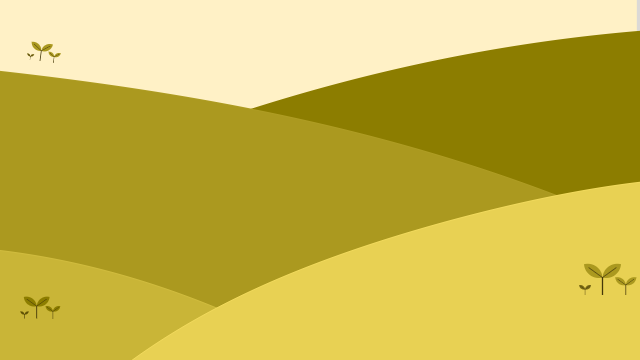
Reproduce this background procedurally as a WebGL 1 fragment shader.

```glsl
precision mediump float;
// Flat rolling hills in olive and gold under a cream sky, with small sprouts.
// Hills are polynomial ridge lines painted back to front; each sprout is a
// mirrored lens-shaped leaf on a stem, repeated in groups of three.
uniform vec2 u_resolution;

// Antialiased coverage of a signed distance (negative inside).
float cover(float d) {
  return clamp(0.5 - d * u_resolution.y, 0.0, 1.0);
}

// Fill below a ridge, with a thin lighter rim along its top.
vec3 paintHill(vec3 base, float d, vec3 fill, float rim) {
  vec3 lit = fill + rim * (1.0 - smoothstep(0.0, 0.005, -d));
  return mix(base, lit, cover(d));
}

// One sprout with its foot at the origin and a leaf span of 2 * size.
vec3 paintSprout(vec3 base, vec2 p, float size, vec3 leaf, vec3 stem) {
  vec2 q = p / size;
  float stalk = max(abs(q.x) - 0.035, abs(q.y - 0.49) - 0.49);

  // Leaf axis runs from the joint up and outwards on both sides.
  vec2 axis = normalize(vec2(1.0, 0.72));
  vec2 l = vec2(abs(q.x), q.y - 0.95);
  float along = dot(l, axis) - 0.62;
  float across = abs(dot(l, vec2(-axis.y, axis.x)));
  float blade = length(vec2(along, across + 0.517)) - 0.807;
  float vein = max(across - 0.022, abs(along + 0.14) - 0.45);

  base = mix(base, leaf, cover(blade * size));
  base = mix(base, stem, 0.8 * cover(vein * size));
  return mix(base, stem, cover(stalk * size));
}

// A tall sprout between a tiny one (left) and a medium one (right).
vec3 paintGroup(vec3 base, vec2 p, float size, float tilt, vec3 leaf) {
  vec3 stem = vec3(0.27, 0.22, 0.03);
  float c = cos(tilt), s = sin(tilt);
  p = vec2(c * p.x - s * p.y, s * p.x + c * p.y);
  for (int i = 0; i < 3; i++) {
    float k = float(i) - 1.0;
    float offset = 1.11 * k + 0.16 * k * k;
    float scale = 1.0 + 0.125 * k - 0.555 * k * k;
    vec3 tint = mix(leaf, stem, 0.5 * max(-k, 0.0));
    base = paintSprout(base, p - vec2(offset * size, 0.0), size * scale, tint, stem);
  }
  return base;
}

void main() {
  vec2 p = gl_FragCoord.xy / u_resolution.y;
  float x = p.x;
  vec3 olive = vec3(0.55, 0.49, 0.0);
  vec3 moss = vec3(0.67, 0.6, 0.122);

  // Sky, with a narrow pale strip in the upper right corner.
  vec3 color = vec3(1.0, 0.945, 0.776);
  color = mix(color, vec3(0.86, 0.85, 0.84), cover(1.769 - x));

  // Distant hills.
  float farRidge = 0.4231 + x * (0.4698 - 0.1088 * x);
  color = paintHill(color, p.y - farRidge, olive, 0.0);
  float midRidge = 0.8032 + x * (-0.1122 + x * (-0.0407 - 0.02 * x));
  color = paintHill(color, p.y - midRidge, moss, 0.015);

  // Near hills.
  float leftRidge = 0.3056 + x * (-0.1202 - 0.2414 * x);
  color = paintHill(color, p.y - leftRidge, vec3(0.79, 0.71, 0.215), 0.03);
  float t = x - 1.0;
  float frontRidge = 0.3128 + t * (0.3375 + t * (-0.158 + t * (0.0906 - 0.0742 * t)));
  color = paintHill(color, p.y - frontRidge, vec3(0.91, 0.818, 0.325), 0.04);

  // Sprout groups.
  color = paintGroup(color, p - vec2(1.6736, 0.1806), 0.051, 0.0, moss);
  color = paintGroup(color, p - vec2(0.1019, 0.1157), 0.0355, 0.0, olive);
  color = paintGroup(color, p - vec2(0.1111, 0.831), 0.0295, 0.13, moss);

  gl_FragColor = vec4(color, 1.0);
}
```
